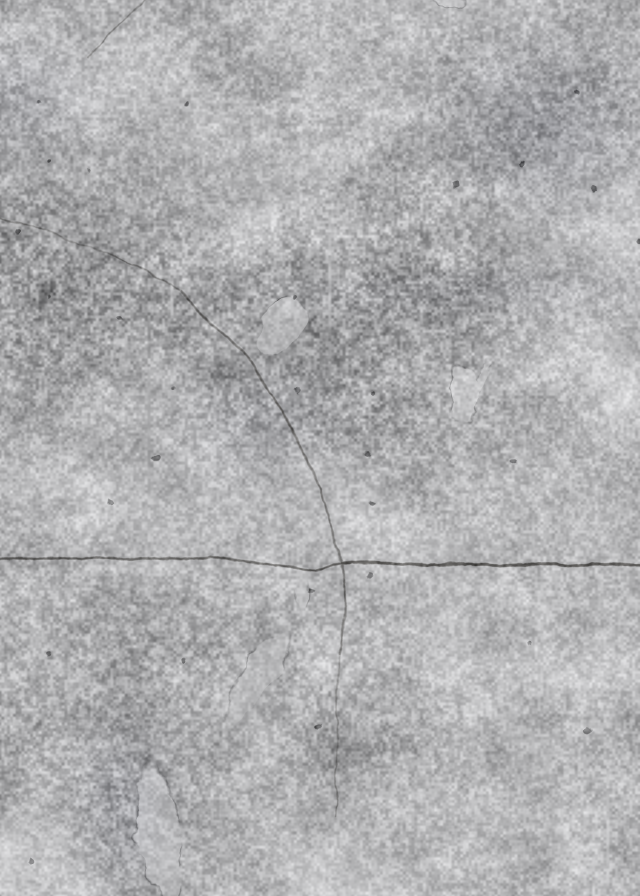
Write a WebGL 1 fragment shader that draws this texture.

```glsl
precision highp float;
// Weathered grey concrete: cloudy stains and fine grain from value noise,
// thin wandering cracks from warped segment distances, pale chipped flakes
// with dark rims, and small pits scattered on a jittered grid.
uniform vec2 u_resolution;

#define BASE_TONE 0.684
#define CLOUD_CONTRAST 0.30
#define MOTTLE_CONTRAST 0.22
#define GRAIN_CONTRAST 0.36
#define GRAIN_SCALE 250.0
#define CRACK_WANDER 0.008
#define CRACK_DARKNESS 0.36
#define FLAKE_TONE 0.745
#define PIT_CELLS 13.0

float hash(vec2 p) {
  vec3 q = fract(vec3(p.xyx) * 0.1031);
  q += dot(q, q.yzx + 33.33);
  return fract((q.x + q.y) * q.z);
}

float noise(vec2 p) {
  vec2 i = floor(p), f = fract(p);
  f = f * f * (3.0 - 2.0 * f);
  return mix(mix(hash(i), hash(i + vec2(1, 0)), f.x),
             mix(hash(i + vec2(0, 1)), hash(i + vec2(1, 1)), f.x), f.y);
}

float fbm(vec2 p) {
  float sum = 0.0, amp = 0.5;
  for (int i = 0; i < 5; i++) {
    sum += amp * noise(p);
    p = mat2(1.6, 1.2, -1.2, 1.6) * p + 17.3;
    amp *= 0.5;
  }
  return sum / 0.96875;
}

// Signed wobble around zero for bending shapes
vec2 wobble(vec2 p) {
  return vec2(fbm(p), fbm(p + 61.7)) - 0.5;
}

float stain(vec2 p, vec2 centre, vec2 size) {
  vec2 d = (p - centre) / size;
  return exp(-dot(d, d));
}

float segment(vec2 p, vec2 a, vec2 b) {
  vec2 ab = b - a;
  return length(p - a - ab * clamp(dot(p - a, ab) / dot(ab, ab), 0.0, 1.0));
}

float line(float dist, float width, float soft) {
  return 1.0 - smoothstep(width - soft, width + soft, dist);
}

// Approximate distance to a tilted ellipse
float flake(vec2 p, vec2 centre, vec2 size, float tilt) {
  float c = cos(tilt), s = sin(tilt);
  vec2 d = mat2(c, -s, s, c) * (p - centre);
  return (length(d / size) - 1.0) * min(size.x, size.y);
}

float pits(vec2 p, float soft) {
  vec2 cell = floor(p * PIT_CELLS);
  vec2 centre = (cell + 0.25 + 0.5 * vec2(hash(cell + 3.1), hash(cell + 8.7))) / PIT_CELLS;
  float radius = mix(0.0015, 0.0042, hash(cell + 5.3));
  float d = length(p + 0.006 * wobble(p * 130.0) - centre);
  return step(0.8, hash(cell + 1.9)) * line(d, radius, soft);
}

void main() {
  vec2 p = gl_FragCoord.xy / u_resolution.y;
  float soft = max(0.0011, 0.6 / u_resolution.y);

  // Clouds, mottling and grain; dark areas are coarser
  float cloud = fbm(p * 4.5 + 2.0 + 0.6 * wobble(p * 6.0)) - 0.5;
  float mottle = fbm(p * vec2(20.0, 24.0) + 9.0) - 0.5;
  float grain = 0.55 * noise(p * GRAIN_SCALE * 1.25)
              + 0.45 * noise(mat2(0.8, 0.6, -0.6, 0.8) * p * GRAIN_SCALE * 0.6) - 0.5;
  float dirt = 0.10 * stain(p, vec2(0.61, 0.86), vec2(0.10, 0.09))
             + 0.07 * stain(p, vec2(0.02, 0.89), vec2(0.07, 0.06))
             + 0.08 * stain(p, vec2(0.14, 0.10), vec2(0.05, 0.09))
             + 0.05 * stain(p, vec2(0.29, 0.53), vec2(0.08, 0.06))
             + 0.05 * stain(p, vec2(0.52, 0.68), vec2(0.20, 0.03))
             - 0.06 * stain(p, vec2(0.44, 0.74), vec2(0.12, 0.05));
  dirt *= 0.7 + 2.0 * (0.5 + mottle) * 0.4;
  float roughness = GRAIN_CONTRAST * clamp(0.95 - 1.2 * cloud + 2.0 * dirt, 0.6, 1.4);
  float tone = BASE_TONE + CLOUD_CONTRAST * cloud + MOTTLE_CONTRAST * mottle - dirt;
  tone += roughness * grain;

  // Chipped flakes with a thin shaded rim
  vec2 e = p + 0.030 * wobble(p * 28.0);
  float chip = flake(e, vec2(0.313, 0.633), vec2(0.022, 0.032), -0.5);
  chip = min(chip, flake(e, vec2(0.289, 0.245), vec2(0.018, 0.058), -0.6));
  chip = min(chip, flake(e, vec2(0.180, 0.065), vec2(0.021, 0.080), 0.12));
  chip = min(chip, flake(e, vec2(0.336, 0.342), vec2(0.008, 0.018), -0.1));
  float bright = flake(e, vec2(0.517, 0.560), vec2(0.013, 0.030), 0.1);
  bright = min(bright, flake(e, vec2(0.535, 0.577), vec2(0.004, 0.026), -0.6));
  bright = min(bright, flake(e, vec2(0.497, 0.998), vec2(0.014, 0.008), 0.0));
  float rim = line(abs(min(chip, bright) - 0.0008), 0.0008, soft);
  tone = mix(tone, FLAKE_TONE + 0.16 * grain + 0.12 * mottle, 0.8 * line(chip, 0.0, soft));
  tone = mix(tone, FLAKE_TONE + 0.05 + 0.2 * grain, 0.85 * line(bright, 0.0, soft));
  tone -= 0.13 * rim * smoothstep(0.35, 0.65, noise(p * 45.0));

  // Cracks: a level fissure, a diagonal one falling to it, faint hairlines
  vec2 q = p + CRACK_WANDER * wobble(p * 38.0);
  vec2 joint = vec2(0.381, 0.371);
  float level = segment(q, vec2(-0.02, 0.378), vec2(0.25, 0.376));
  level = min(level, segment(q, vec2(0.25, 0.376), vec2(0.352, 0.363)));
  level = min(level, segment(q, vec2(0.352, 0.363), joint));
  float heavy = segment(q, joint, vec2(0.75, 0.369));
  float fall = segment(q, vec2(0.202, 0.674), vec2(0.280, 0.596));
  fall = min(fall, segment(q, vec2(0.280, 0.596), vec2(0.319, 0.531)));
  fall = min(fall, segment(q, vec2(0.319, 0.531), vec2(0.358, 0.453)));
  fall = min(fall, segment(q, vec2(0.358, 0.453), joint));
  fall = min(fall, segment(q, joint, vec2(0.387, 0.323)));
  fall = min(fall, segment(q, vec2(0.387, 0.323), vec2(0.378, 0.271)));
  float hair = segment(q, vec2(-0.02, 0.765), vec2(0.130, 0.714));
  hair = min(hair, segment(q, vec2(0.130, 0.714), vec2(0.202, 0.674)));
  hair = min(hair, segment(q, vec2(0.378, 0.271), vec2(0.375, 0.089)));
  hair = min(hair, segment(q, vec2(0.170, 1.01), vec2(0.098, 0.935)));
  float crack = max(line(heavy, 0.0017, soft), 0.85 * line(level, 0.0013, soft));
  crack = max(crack, 0.65 * line(fall, 0.0012, soft));
  crack = max(crack, 0.45 * line(hair, 0.0009, soft) * (0.4 + noise(p * 30.0)));
  tone -= CRACK_DARKNESS * crack + 0.28 * pits(p, soft);

  // Cool tint in dark stains, faint warmth in cracks
  vec3 tint = mix(vec3(-0.004, -0.002, 0.010), vec3(0.012, 0.002, -0.012), crack);
  gl_FragColor = vec4(clamp(tone + tint * (0.5 + 8.0 * max(dirt, 0.0)), 0.0, 1.0), 1.0);
}
```
